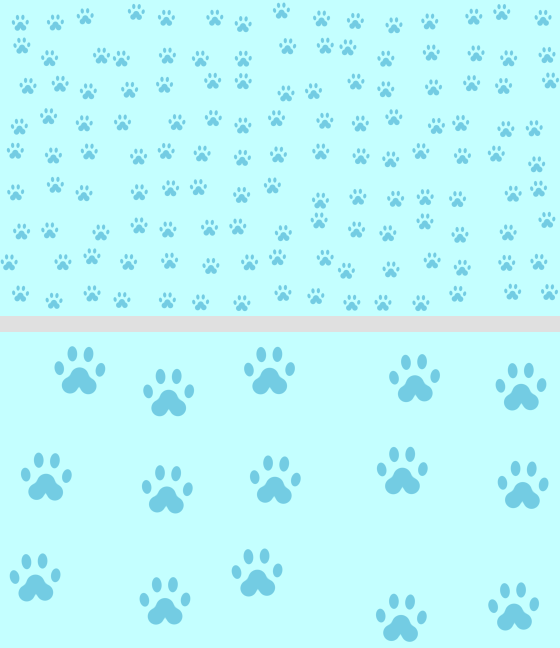
Top, the full canvas; bottom, a detail of the centre.
This pattern is drawn by a Shadertoy shader. Its source:

```glsl
// Small blue paw prints scattered evenly over a pale cyan ground.

const vec3 GROUND = vec3(0.77, 1.0, 1.0);
const vec3 PAW_BLUE = vec3(0.45, 0.80, 0.89);

const float ROWS = 9.0;          // paws per canvas height
const float CELL_RATIO = 1.067;  // cell width over cell height
const float PAW_SIZE = 0.0275;   // half width of a paw, in canvas heights
const float PAW_MARGIN = 1.04;   // clear half extent, in paw units
const float MAX_TILT = 0.06;     // radians

// Sine-free hash: cell index to three values in 0..1
vec3 hash32(vec2 p) {
    vec3 q = fract(p.xyx * vec3(0.1031, 0.1030, 0.0973));
    q += dot(q, q.yxz + 33.33);
    return fract((q.xxy + q.yzz) * q.zyx);
}

vec2 rotate(vec2 p, float angle) {
    float c = cos(angle), s = sin(angle);
    return vec2(c * p.x - s * p.y, s * p.x + c * p.y);
}

float smoothUnion(float a, float b, float blend) {
    float h = max(blend - abs(a - b), 0.0) / blend;
    return min(a, b) - 0.25 * h * h * blend;
}

// Approximate signed distance to an ellipse
float ellipseDistance(vec2 p, vec2 radii) {
    float scaled = length(p / radii);
    float slope = length(p / (radii * radii));
    return (scaled - 1.0) * (scaled + 1e-4) / (slope + 1e-5);
}

// Domed pad with two lower lobes and a shallow notch between them
float padDistance(vec2 p) {
    float dome = length(p - vec2(0.0, -0.25)) - 0.35;
    float lobe = length(p - vec2(0.35, -0.60)) - 0.315;
    return smoothUnion(dome, lobe, 0.18);
}

// Paw spanning about -1..1, mirrored about the vertical axis
float pawDistance(vec2 p) {
    p.x = abs(p.x);
    float innerToe = ellipseDistance(rotate(p - vec2(0.31, 0.61), 0.06), vec2(0.185, 0.29));
    float outerToe = ellipseDistance(rotate(p - vec2(0.79, 0.04), 0.18), vec2(0.18, 0.265));
    return min(padDistance(p), min(innerToe, outerToe));
}

// One paw per cell, shifted at random but kept whole inside its cell
float scatteredPaws(vec2 p, vec2 cellSize, float pawSize) {
    vec2 cell = floor(p / cellSize);
    vec3 rnd = hash32(cell + 17.0);
    vec2 room = max(0.5 * cellSize - PAW_MARGIN * pawSize, 0.0);
    vec2 center = (cell + 0.5) * cellSize + (2.0 * rnd.xy - 1.0) * room;
    float tilt = (2.0 * rnd.z - 1.0) * MAX_TILT;
    return pawDistance(rotate(p - center, tilt) / pawSize) * pawSize;
}

void mainImage(out vec4 fragColor, in vec2 fragCoord) {
    // Canvas units: height is one, whole cells fill the width
    float pixel = 1.0 / iResolution.y;
    vec2 p = fragCoord * pixel;
    float aspect = iResolution.x * pixel;
    float columns = max(1.0, floor(aspect * ROWS / CELL_RATIO + 0.5));
    vec2 cellSize = vec2(aspect / columns, 1.0 / ROWS);

    // Soft edge about one pixel wide
    float d = scatteredPaws(p, cellSize, PAW_SIZE);
    float coverage = 1.0 - smoothstep(-0.7 * pixel, 0.7 * pixel, d);
    fragColor = vec4(mix(GROUND, PAW_BLUE, coverage), 1.0);
}
```
